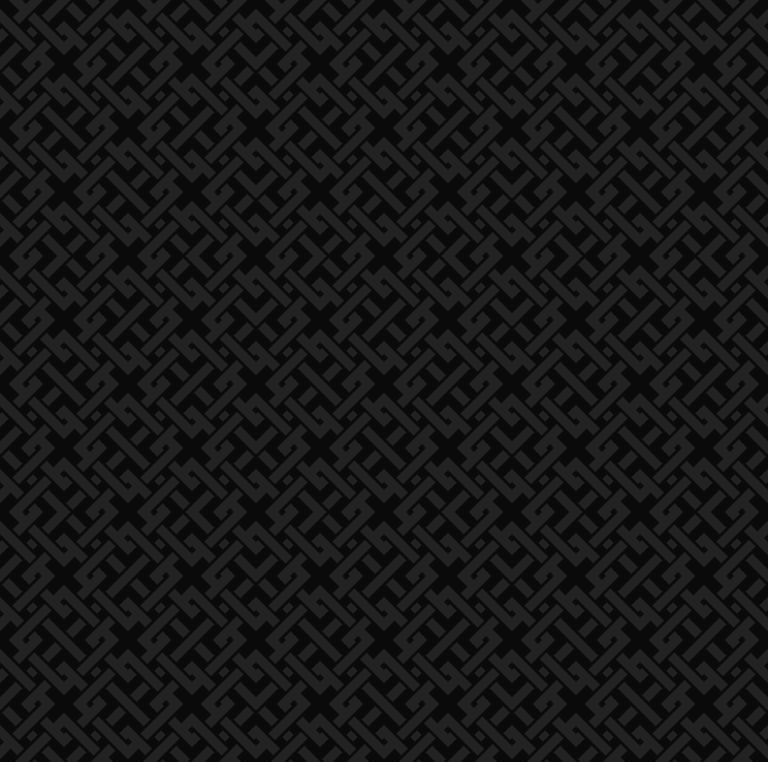
Write a Shadertoy shader that draws this pattern.

```glsl
// Signed distance to a box given by its low and high corners
float box(vec2 p, vec2 low, vec2 high) {
    vec2 d = abs(p - 0.5 * (low + high)) - 0.5 * (high - low);
    return max(d.x, d.y);
}

// Hooked strap: a long bar that curls back and passes under its neighbours
float hook(vec2 p) {
    float longBar = box(p, vec2(13.0), vec2(122.0, 33.0));
    float shortArm = box(p, vec2(13.0), vec2(33.0, 65.0));
    float returnArm = box(p, vec2(-7.0, 45.0), vec2(65.0));
    float tip = box(p, vec2(45.0, 39.0), vec2(65.0));
    float crossing = box(p, vec2(45.0, -10.0), vec2(65.0, 7.0));
    return min(min(min(longBar, shortArm), min(returnArm, tip)), crossing);
}

// Arms that run through the cell centre, ordered NE, NW, SW, SE
vec4 throughArms(vec2 cell) {
    vec2 place = mod(vec2(cell.x + cell.y + 1.0, cell.x - cell.y), 4.0);
    if (place.x < 0.5) return vec4(1, 1, 0, 0);
    if (place.y < 0.5) return place.x < 2.0 ? vec4(0, 1, 1, 0) : vec4(1, 0, 0, 1);
    bool rising = place.y < 1.5 || (place.y < 2.5 && place.x > 2.0);
    return rising ? vec4(1, 0, 1, 0) : vec4(0, 1, 0, 1);
}

void mainImage(out vec4 fragColor, in vec2 fragCoord) {
    // Six square repeats across, measured from the top left
    float unitsPerPixel = 1152.0 / iResolution.x;
    vec2 p = vec2(fragCoord.x, iResolution.y - fragCoord.y) * unitsPerPixel;

    // Diagonal cells: x runs down-right, y runs up-right
    vec2 diagonal = vec2(p.x + p.y, p.x - p.y);
    vec2 cell = floor(diagonal / 192.0);
    vec2 local = diagonal - 192.0 * (cell + 0.5);
    vec4 through = throughArms(cell);

    // Each quarter turn adds a hook, a centre arm and the arm's end at the border
    float d = 1e3;
    for (int k = 0; k < 4; k++) {
        d = min(d, hook(vec2(96.0 + local.x, 96.0 - local.y)));
        float armStart = mix(16.0, -10.0, through[k]);
        d = min(d, box(local, vec2(-10.0, armStart), vec2(10.0, 57.0)));
        d = min(d, box(local, vec2(-10.0, 89.0), vec2(10.0, 104.0)));
        local = vec2(local.y, -local.x);
    }

    // Smooth edge, allowing for the diagonal scale
    float blur = 0.65 * unitsPerPixel * sqrt(2.0);
    float strap = 1.0 - smoothstep(-blur, blur, d);
    fragColor = vec4(mix(vec3(0.038), vec3(0.135), strap), 1.0);
}
```
